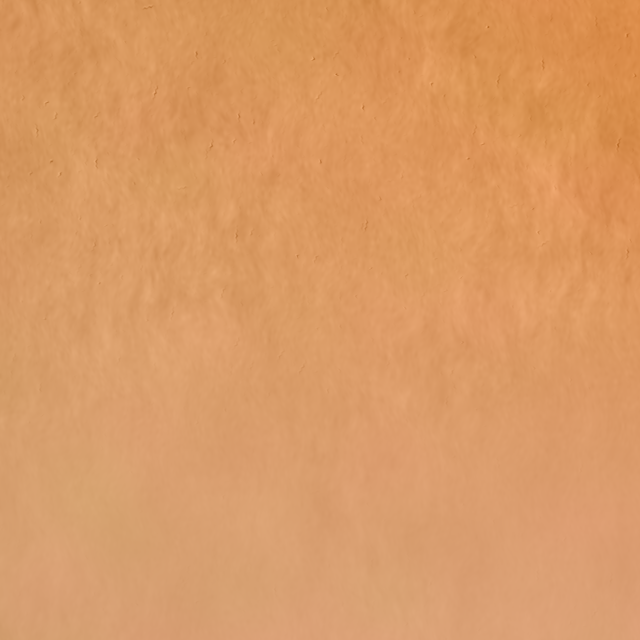
A Shadertoy shader for this texture:

```glsl
const vec3 TOP_LEFT = vec3(0.842, 0.588, 0.360);
const vec3 TOP_RIGHT = vec3(0.856, 0.545, 0.278);
const vec3 BOTTOM_LEFT = vec3(0.836, 0.628, 0.448);
const vec3 BOTTOM_RIGHT = vec3(0.862, 0.630, 0.468);
const vec3 CENTRE_GLOW = vec3(0.018, 0.012, 0.006);
const vec3 STAIN_TINT = vec3(0.88, 1.0, 1.1);    // darkening per channel
const vec3 BLUSH_TINT = vec3(0.8, -0.3, 0.7);    // pink against ochre
const vec2 BROAD_CELLS = vec2(10.0, 8.0);
const vec2 STREAK_CELLS = vec2(40.0, 14.0);
const vec2 FINE_CELLS = vec2(95.0, 40.0);
const vec2 GRAIN_CELLS = vec2(190.0, 110.0);
const float BROAD_DEPTH = 0.016;
const float STREAK_DEPTH = 0.026;
const float FINE_DEPTH = 0.025;
const float GRAIN_DEPTH = 0.018;
const float BLUSH_DEPTH = 0.011;
const float SCRATCH_CELLS = 42.0;
const float SCRATCH_WIDTH = 0.0014;
const float SCRATCH_DEPTH = 0.20;
const float SCRATCH_LEAN = 0.15;

vec3 hash3(vec2 cell) {
    vec3 h = fract(cell.xyx * vec3(0.1031, 0.1030, 0.0973));
    h += dot(h, h.yxz + 33.33);
    return fract((h.xxy + h.yzz) * h.zyx);
}

// Cellular noise: soft light and dark spots, one per cell
float spotNoise(vec2 p) {
    vec2 cell = floor(p);
    float sum = 0.0;
    for (int y = -1; y <= 1; y++) {
        for (int x = -1; x <= 1; x++) {
            vec2 id = cell + vec2(x, y);
            vec3 h = hash3(id);
            vec2 d = p - id - h.xy;
            float falloff = max(1.0 - dot(d, d), 0.0);
            sum += (2.0 * h.z - 1.0) * falloff * falloff * falloff;
        }
    }
    return sum;
}

// Layered sines that bend the streaks
vec2 waver(vec2 uv) {
    return 0.006 * vec2(sin(uv.y * 23.0 + 3.0 * sin(uv.x * 9.0)) + 0.5 * sin(uv.y * 61.0 + uv.x * 37.0),
                        sin(uv.x * 31.0 + 2.0 * sin(uv.y * 17.0)));
}

// Short ragged grooves with a lit edge; returns signed relief
float scratches(vec2 uv) {
    vec2 p = uv * SCRATCH_CELLS;
    vec2 cell = floor(p);
    float relief = 0.0;
    for (int y = -1; y <= 1; y++) {
        for (int x = -1; x <= 1; x++) {
            vec2 id = cell + vec2(x, y);
            vec3 place = hash3(id + 71.0);
            vec3 form = hash3(id + 193.0);
            vec2 d = (p - id - place.xy) / SCRATCH_CELLS;
            float tilt = SCRATCH_LEAN + (form.x - 0.5) * 0.7;
            tilt += step(0.95, form.z) * 1.1;
            float c = cos(tilt), s = sin(tilt);
            d = vec2(c * d.x - s * d.y, s * d.x + c * d.y);
            float halfLength = mix(0.003, 0.017, form.y * form.y);
            float along = d.y / halfLength;
            d.x += 0.0012 * sin(along * 2.2 + form.z * 6.28) + 0.0007 * sin(d.y * 900.0 + form.x * 40.0);
            float taper = 1.0 - smoothstep(0.1, 1.0, abs(along));
            taper *= 0.7 + 0.3 * sin(d.y * 620.0 + form.y * 50.0);
            float groove = d.x / SCRATCH_WIDTH;
            float edge = groove + 2.0;
            float strength = 0.09 + 0.8 * pow(place.z, 12.0);
            relief += strength * taper * (0.4 * exp(-edge * edge) - exp(-groove * groove));
        }
    }
    return relief;
}

void mainImage(out vec4 fragColor, in vec2 fragCoord) {
    vec2 uv = fragCoord / iResolution.xy;

    // Wall colour: warm at the top right, paler below
    vec3 color = mix(mix(BOTTOM_LEFT, BOTTOM_RIGHT, uv.x),
                     mix(TOP_LEFT, TOP_RIGHT, uv.x * uv.x), smoothstep(-0.1, 1.1, uv.y));
    vec2 fromCentre = uv - vec2(0.58, 0.60);
    color += CENTRE_GLOW * exp(-6.0 * dot(fromCentre, fromCentre));

    // Weathering: broad patches, then vertical streaks that fade downwards
    vec2 p = uv + waver(uv);
    float wear = mix(0.32, 1.0, smoothstep(0.15, 0.7, uv.y));
    float patchy = 0.7 + 0.3 * sin(uv.x * 11.0 + 2.0 * sin(uv.y * 7.0));
    float tone = BROAD_DEPTH * spotNoise(p * BROAD_CELLS);
    tone += STREAK_DEPTH * wear * patchy * spotNoise(p * STREAK_CELLS + 17.0);
    tone += FINE_DEPTH * wear * patchy * spotNoise(p * FINE_CELLS + 43.0);
    tone += GRAIN_DEPTH * wear * spotNoise(p * GRAIN_CELLS + 131.0);
    color += tone * STAIN_TINT;
    color += BLUSH_DEPTH * BLUSH_TINT * spotNoise(p * BROAD_CELLS.yx * 0.9 + 89.0);

    // Trowel marks gather near the top
    float marked = mix(0.12, 1.0, smoothstep(0.25, 0.85, uv.y));
    color += SCRATCH_DEPTH * marked * scratches(uv) * STAIN_TINT;

    fragColor = vec4(clamp(color, 0.0, 1.0), 1.0);
}
```
